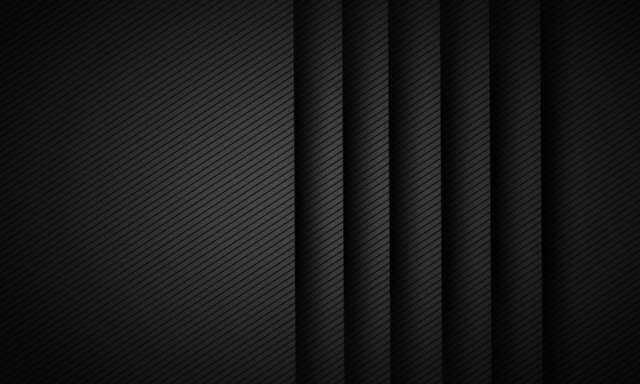
Give the GLSL for this background, as a WebGL 1 fragment shader.

```glsl
precision highp float;
// Dark pinstriped sheets: a wide glowing panel on the left, then a row of
// overlapping strips, each shadowed by the sheet before it. An off-centre
// Gaussian glow lights everything; stripes and grain add the texture.
uniform vec2 u_resolution;

// Sheet edges along the bottom, as fractions of the width
const vec3 EDGES_NEAR = vec3(0.462, 0.538, 0.610);
const vec3 EDGES_FAR = vec3(0.691, 0.768, 0.8475);
const float EDGE_LEAN = -0.0038;

const vec2 GLOW_CENTRE = vec2(0.455, 0.52);
const float GLOW_LEFT = 0.35;
const float GLOW_RIGHT = 0.47;
const float GLOW_HEIGHT = 0.50;
const float GLOW_LEVEL = 0.25;
const float BASE_LEVEL = 0.014;

const float SHADOW_WIDTH = 0.062;
const float SHADOW_CORE = 0.06;   // light left at the edge, mid height
const float SHADOW_ENDS = 0.28;   // light left at the edge, top and bottom

const float STRIPE_PERIOD = 0.0186;
const float STRIPE_SLOPE = 0.65;
const float STRIPE_HALF = 0.10;   // half width in periods
const float STRIPE_DEPTH = 0.60;
const float GRAIN_CELLS = 308.0;
const float GRAIN_LEVEL = 0.12;

float hash(vec2 cell) {
  vec3 q = fract(vec3(cell.xyx) * 0.1031);
  q += dot(q, q.yzx + 33.33);
  return fract((q.x + q.y) * q.z);
}

// Broad light, falling off faster to the left than to the right
float glow(vec2 uv) {
  vec2 d = uv - GLOW_CENTRE;
  d.x /= d.x < 0.0 ? GLOW_LEFT : GLOW_RIGHT;
  d.y /= GLOW_HEIGHT;
  return BASE_LEVEL + GLOW_LEVEL * exp(-dot(d, d));
}

// Lays the next sheet over the light, darkened beside its left edge
float addSheet(float light, vec2 uv, float edge, float pixel) {
  float d = uv.x - edge - EDGE_LEAN * uv.y;
  float ends = smoothstep(0.15, 0.5, abs(uv.y - 0.5));
  float core = mix(SHADOW_CORE, SHADOW_ENDS, ends);
  float lit = mix(core, 1.0, smoothstep(0.0, SHADOW_WIDTH, d));
  return mix(light, lit, smoothstep(-pixel, pixel, d));
}

// Thin dark diagonal grooves with a faint lit rim
float stripes(vec2 p, float pixel) {
  float phase = fract((p.y - STRIPE_SLOPE * p.x) / STRIPE_PERIOD);
  float d = abs(phase - 0.5);
  float blur = 0.7 * pixel / STRIPE_PERIOD;
  float groove = 1.0 - smoothstep(STRIPE_HALF - blur, STRIPE_HALF + blur, d);
  float rim = 0.08 * smoothstep(0.25, 0.5, d);
  return 1.0 - STRIPE_DEPTH * groove + rim;
}

void main() {
  vec2 uv = gl_FragCoord.xy / u_resolution;
  vec2 p = gl_FragCoord.xy / u_resolution.y;
  vec2 pixel = 1.0 / u_resolution;

  // Sheets from left to right
  float light = 1.0;
  for (int i = 0; i < 3; i++) {
    light = addSheet(light, uv, EDGES_NEAR[i], pixel.x);
  }
  for (int i = 0; i < 3; i++) {
    light = addSheet(light, uv, EDGES_FAR[i], pixel.x);
  }

  // Texture
  float grain = 1.0 + GRAIN_LEVEL * (hash(floor(p * GRAIN_CELLS)) - 0.5);
  float tone = glow(uv) * light * stripes(p, pixel.y) * grain;
  gl_FragColor = vec4(vec3(tone), 1.0);
}
```
